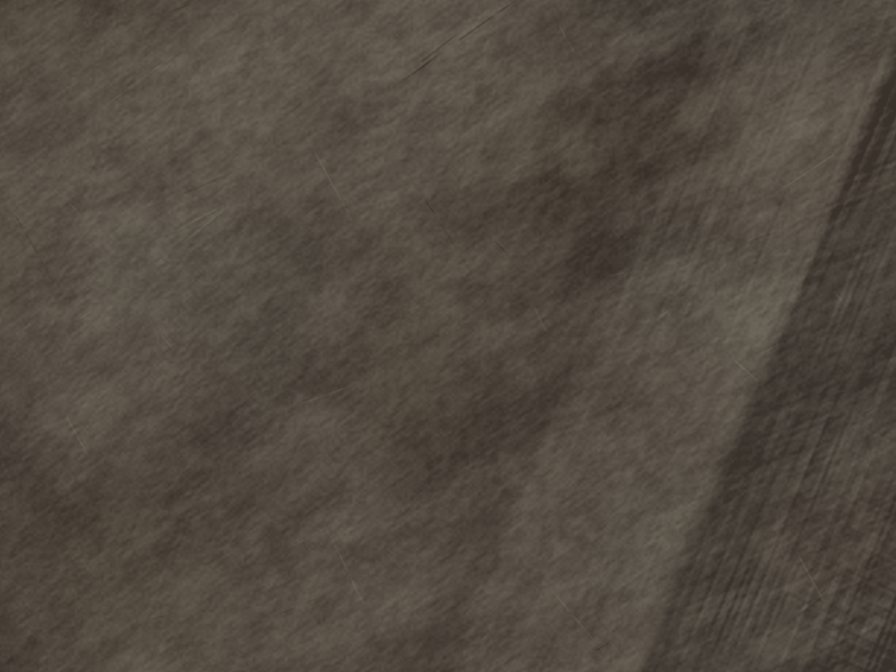
Write a Shadertoy shader that draws this texture.

```glsl
// A worn, dim brown-grey metal sheet: soft cloudy stains, brushed fibres,
// a pale slanted panel beside a dark band, smeared streaks and thin scratches.
// Tone is summed from noise and distance masks, then mapped to a colour ramp.

#define DARK_COLOR vec3(0.268, 0.238, 0.206)
#define LIGHT_COLOR vec3(0.392, 0.362, 0.318)
#define BASE_TONE 0.53
#define CLOUD_CONTRAST 0.85
#define MOTTLE_CONTRAST 0.70
#define FIBRE_CONTRAST 0.42
#define GRAIN_CONTRAST 0.30
#define HATCH_CONTRAST 0.95
#define BAND_ANGLE 1.177
#define STREAK_ANGLE 0.36
#define FIBRE_ANGLE 0.62
#define SCRATCH_COUNT 44

float hash(vec2 p) {
    return fract(sin(dot(p, vec2(127.1, 311.7))) * 43758.5453);
}

float noise(vec2 p) {
    vec2 cell = floor(p), f = fract(p);
    f = f * f * (3.0 - 2.0 * f);
    return mix(mix(hash(cell), hash(cell + vec2(1, 0)), f.x),
               mix(hash(cell + vec2(0, 1)), hash(cell + vec2(1, 1)), f.x), f.y);
}

float fbm(vec2 p) {
    float sum = 0.0, amplitude = 0.5;
    for (int i = 0; i < 5; i++) {
        sum += amplitude * noise(p);
        p = mat2(1.6, 1.2, -1.2, 1.6) * p + 7.3;
        amplitude *= 0.5;
    }
    return sum / 0.97;
}

// Coordinates along (x) and across (y) a given direction
vec2 align(vec2 p, float angle) {
    float c = cos(angle), s = sin(angle);
    return vec2(c * p.x + s * p.y, c * p.y - s * p.x);
}

// Noise drawn out into thin lines, centred on zero
float brushed(vec2 p, float angle, vec2 frequency) {
    return noise(align(p, angle) * frequency + 31.0) - 0.5;
}

// Thin broken line of given half length, fading towards its ends
float scratch(vec2 p, vec2 center, float angle, float halfLength) {
    vec2 q = align(p - center, angle);
    q.y += 0.15 * q.x * q.x * sin(center.x * 40.0);
    float line = 1.0 - smoothstep(0.0003, 0.0025, abs(q.y));
    float broken = smoothstep(0.1, 0.6, noise(vec2(q.x * 70.0, center.x * 90.0)));
    return line * broken * (1.0 - smoothstep(0.5, 1.0, abs(q.x) / halfLength));
}

// Dark smears, each with a ragged outline and a crisper right end
float streaks(vec2 p, float ragged) {
    float mask = 0.0;
    for (int i = 0; i < 4; i++) {
        float k = float(i);
        vec2 center = vec2(0.82 + 0.045 * k, 0.58 + 0.14 * k);
        vec2 q = align(p - center, STREAK_ANGLE);
        float side = 1.0 - smoothstep(0.014, 0.042, abs(q.y + 0.03 * ragged));
        float ends = smoothstep(-0.30, -0.05, q.x)
                   * (1.0 - smoothstep(0.23, 0.25, q.x + 0.03 * ragged));
        mask = max(mask, side * ends * (0.65 + 0.35 * hash(vec2(k, 4.0))));
    }
    return mask;
}

void mainImage(out vec4 fragColor, in vec2 fragCoord) {
    vec2 p = fragCoord / iResolution.y;
    vec2 middle = vec2(0.5 * iResolution.x / iResolution.y, 0.5);

    // Cloudy stains, slightly drawn out along the fibres
    vec2 grainSpace = align(p, FIBRE_ANGLE);
    float cloud = fbm(grainSpace * vec2(5.5, 8.0) + 3.0) - 0.5;
    float mottle = fbm(grainSpace * vec2(20.0, 30.0)) - 0.5;
    float tone = BASE_TONE + CLOUD_CONTRAST * cloud + MOTTLE_CONTRAST * mottle;
    tone += 0.14 * (1.0 - smoothstep(0.1, 0.8, distance(p, vec2(0.3, 0.9))));
    tone -= 0.12 * exp(-7.0 * dot(p - vec2(0.58, 0.42), p - vec2(0.58, 0.42)));

    // Slanted panel and the dark band on its right
    float d = -align(p - vec2(0.946, 0.0), BAND_ANGLE).y;
    float ragged = brushed(p, BAND_ANGLE, vec2(5.0, 45.0));
    float band = smoothstep(-0.012, 0.016, d + 0.008 * ragged);
    float panel = smoothstep(-0.265, -0.238, d + 0.04 * ragged);
    tone += panel * (1.0 - band) * (0.14 + 0.16 * smoothstep(-0.13, -0.03, d));
    tone -= (1.0 - panel) * 0.20 * exp(4.0 * min(d + 0.25, 0.0));
    tone -= band * (0.06 + 0.42 * exp(-6.0 * max(d, 0.0)));
    tone -= 0.34 * streaks(p, ragged + cloud) * (1.0 - band);

    // Brushed fibres, cross hatching and fine grain
    float hatch = brushed(p, BAND_ANGLE, vec2(4.0, 190.0))
                + 0.7 * brushed(p, -0.42, vec2(5.0, 190.0)) * smoothstep(0.08, 0.3, d)
                + 0.6 * brushed(p, STREAK_ANGLE, vec2(5.0, 180.0));
    float hatchArea = 0.14 + 0.16 * panel + 0.32 * band;
    tone += HATCH_CONTRAST * hatch * hatchArea * (0.4 + noise(p * 9.0));
    tone += FIBRE_CONTRAST * brushed(p, FIBRE_ANGLE, vec2(60.0, 185.0));
    tone += GRAIN_CONTRAST * (noise(p * 230.0) - 0.5);

    // Scattered scratches, pale or dark, and one long dark pair
    for (int i = 0; i < SCRATCH_COUNT; i++) {
        vec2 id = vec2(float(i), 2.0);
        vec2 center = vec2(hash(id), hash(id + 11.0)) * 2.0 * middle;
        float angle = (hash(id + 23.0) < 0.6 ? 0.5 : -0.95) + 0.5 * (hash(id + 37.0) - 0.5);
        float strength = hash(id + 53.0) < 0.7 ? 0.28 : -0.28;
        float size = hash(id + 71.0);
        tone += strength * scratch(p, center, angle, 0.012 + 0.09 * size * size);
    }
    tone -= 0.6 * scratch(p, vec2(0.69, 0.945), 0.62, 0.13);
    tone -= 0.5 * scratch(p, vec2(0.645, 0.922), 0.66, 0.06);

    // Dim corners, then the colour ramp with a faint drift in hue
    tone -= 0.32 * smoothstep(0.25, 0.75, dot(p - middle, p - middle));
    vec3 color = mix(DARK_COLOR, LIGHT_COLOR, clamp(tone, -0.35, 1.25));
    float drift = noise(p * 5.0 + 17.0) - 0.5 - 0.2 * band;
    color += 0.009 * drift * vec3(1.0, -0.2, -0.9);
    fragColor = vec4(color, 1.0);
}
```
